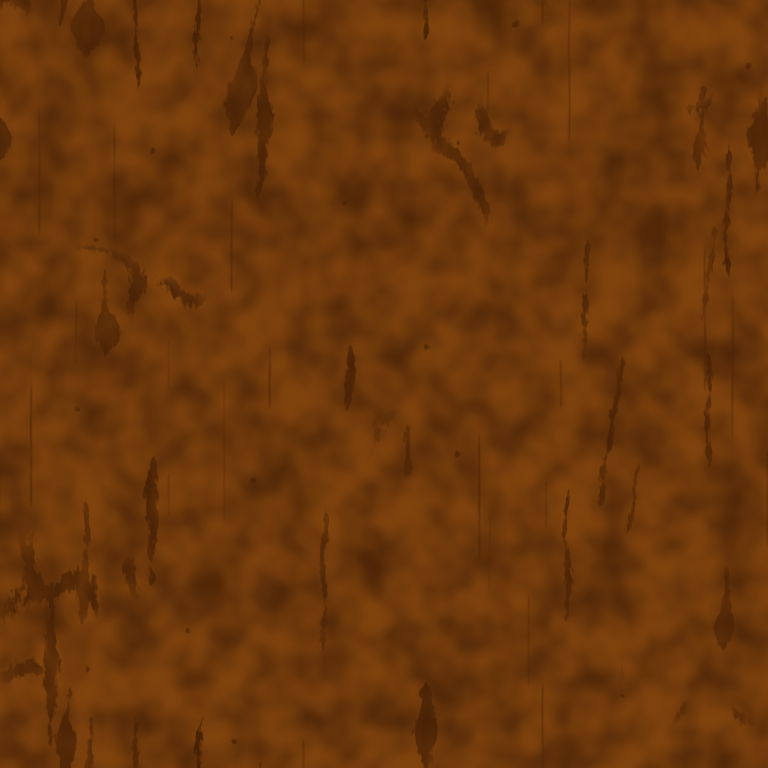
Give the GLSL for this texture, as a Shadertoy shader.

```glsl
// Rusty brown surface with soft mottling, ragged vertical scratches and dark stains.
#define LIGHT_RUST vec3(0.500, 0.262, 0.052)
#define DARK_RUST vec3(0.300, 0.142, 0.026)
#define SCRATCH_INK vec3(0.275, 0.128, 0.020)
#define MOTTLE_SCALE 19.0
#define SCRATCH_COUNT 24
#define HAIRLINE_COUNT 24
#define SCRATCH_WIDTH 0.0036
#define BULGE_WIDTH 0.019
#define RAGGEDNESS 0.0045
#define STAIN_AMOUNT 0.8
#define SPECK_CHANCE 0.13

vec2 hash2(vec2 p) {
    vec3 q = fract(p.xyx * vec3(0.1031, 0.1030, 0.0973));
    q += dot(q, q.yzx + 33.33);
    return fract((q.xx + q.yz) * q.zy);
}

float cornerSlope(vec2 cell, vec2 offset) {
    float angle = 6.2832 * hash2(cell + 71.0).x;
    return dot(vec2(cos(angle), sin(angle)), offset);
}

// Gradient noise, centred on zero
float noise(vec2 p) {
    vec2 i = floor(p), f = p - i;
    vec2 u = f * f * f * (f * (f * 6.0 - 15.0) + 10.0);
    vec2 e = vec2(1.0, 0.0);
    float low = mix(cornerSlope(i, f), cornerSlope(i + e, f - e), u.x);
    float high = mix(cornerSlope(i + e.yx, f - e.yx), cornerSlope(i + 1.0, f - 1.0), u.x);
    return mix(low, high, u.y);
}

// Soft cloudy blotches: 0 is dark, 1 is light
float mottle(vec2 p) {
    float n = 0.5 * noise(p * MOTTLE_SCALE * 0.42 + 3.7);
    n += noise(p * MOTTLE_SCALE + 11.3);
    n += 0.5 * noise(p * MOTTLE_SCALE * 2.1 + 27.9);
    return smoothstep(-1.2, 0.8, n);
}

// One tapered, wobbling vertical mark, sometimes with a swollen part
float scratch(vec2 p, float id, bool hairline, float ragged, float pixel) {
    vec2 place = hash2(vec2(id, 5.0));
    vec2 shape = hash2(vec2(id, 19.0));
    vec2 look = hash2(vec2(id, 43.0));
    vec2 d = fract(p - place + 0.5) - 0.5;
    float along = d.y / mix(0.035, 0.135, shape.x);
    if (abs(along) > 1.2 || abs(d.x) > 0.09) return 0.0;

    float lean = hairline ? 0.0 : 0.3 * pow(2.0 * shape.y - 1.0, 3.0);
    float wobble = hairline ? 0.001 : 0.008;
    float x = d.x - lean * d.y - wobble * noise(vec2(d.y * 17.0, id * 3.7));
    float uneven = noise(vec2(d.y * 38.0, id * 5.3 + 0.5));
    float width = SCRATCH_WIDTH * (hairline ? 0.3 : 0.75 + 1.1 * uneven);
    float swell = along - 1.2 * (look.x - 0.5);
    if (!hairline) width += BULGE_WIDTH * pow(look.y, 3.0) * exp(-9.0 * swell * swell);

    float edge = abs(x) - width + ragged * (hairline ? 0.15 : 1.0);
    edge += 0.012 * smoothstep(0.65, 1.15, abs(along));
    float soft = 0.0013 + pixel;
    float strength = hairline ? 0.25 + 0.4 * look.x : 0.6 + 0.4 * look.x;
    return strength * smoothstep(soft, -soft, edge);
}

// Crooked branching stains that show only in a few patches
float stains(vec2 p, float ragged, float pixel) {
    float patchMask = smoothstep(0.27, 0.42, noise(p * 5.0 + 40.3));
    float vein = abs(noise(p * vec2(11.0, 8.0) + 63.1)) / 11.0;
    float soft = 0.002 + pixel;
    float edge = vein - 0.007 * patchMask + ragged * 1.4;
    return STAIN_AMOUNT * patchMask * smoothstep(soft, -soft, edge);
}

// Sparse tiny pits
float specks(vec2 p, float ragged, float pixel) {
    vec2 grid = p * 14.0, cell = floor(grid);
    vec2 kind = hash2(cell + 9.0);
    vec2 center = 0.2 + 0.6 * hash2(cell + 133.0);
    float radius = mix(0.0015, 0.0045, kind.y);
    float edge = length(grid - cell - center) / 14.0 - radius + 0.6 * ragged;
    float soft = 0.001 + pixel;
    return 0.75 * step(kind.x, SPECK_CHANCE) * smoothstep(soft, -soft, edge);
}

void mainImage(out vec4 fragColor, in vec2 fragCoord) {
    vec2 p = fragCoord / iResolution.y;
    float pixel = 0.5 / iResolution.y;

    // Shared roughness, stretched along the scratches
    float ragged = RAGGEDNESS * (noise(p * vec2(130.0, 55.0)) + 0.7 * noise(p * vec2(260.0, 130.0)));

    // Gather every dark mark
    float marks = max(stains(p, ragged, pixel), specks(p, ragged, pixel));
    for (int i = 0; i < SCRATCH_COUNT + HAIRLINE_COUNT; i++) {
        bool hairline = i >= SCRATCH_COUNT;
        marks = max(marks, scratch(p, float(i) + 1.0, hairline, ragged, pixel));
    }

    // Worn patches thin the marks
    marks *= 0.85 + 0.5 * noise(p * vec2(60.0, 25.0) + 8.0);

    vec3 rust = mix(DARK_RUST, LIGHT_RUST, mottle(p));
    fragColor = vec4(mix(rust, SCRATCH_INK, clamp(marks, 0.0, 1.0)), 1.0);
}
```
